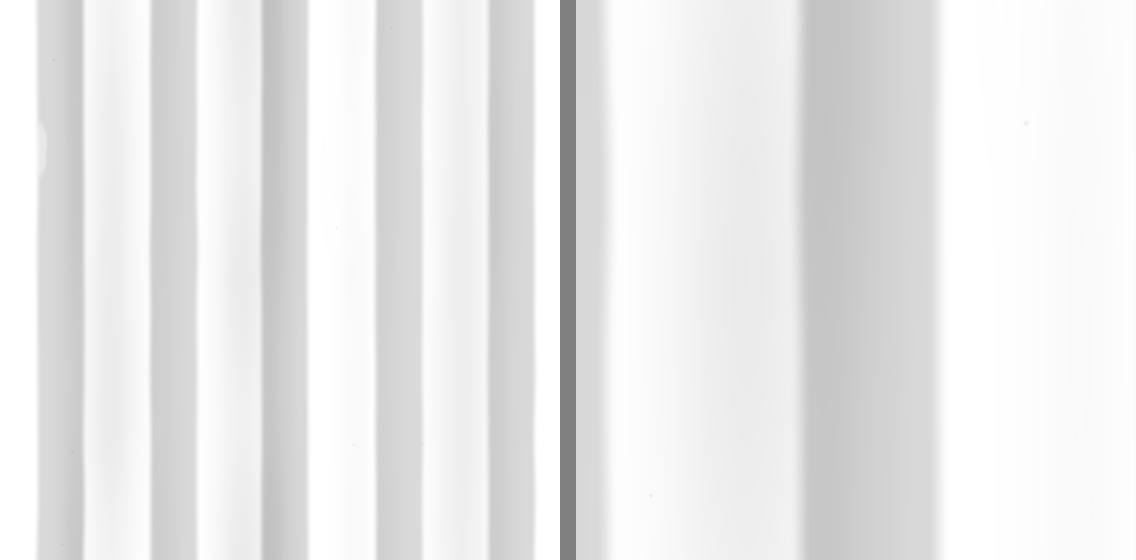
Left: the whole. Right: its middle third, enlarged.
Give the GLSL for this texture, as a Shadertoy shader.

```glsl
// Draws white fluted panelling: soft upright ridges parted by pale grey grooves.
#define REPEATS 5.0         // grooves across the canvas
#define FIRST_CENTRE 0.555  // first groove centre, in repeats
#define GROOVE_WIDTH 0.418  // groove width, in repeats
#define EDGE_SOFT 0.034     // half width of the blurred edge, in repeats
#define EDGE_WOBBLE 0.012   // waviness of the edges, in repeats
#define RIDGE_TONE 1.0
#define GROOVE_TONE 0.852
#define CHIP_TONE 0.91
#define STREAK_DEPTH 0.008
#define SPECK_DEPTH 0.07
#define SPECK_GRID 6.0

// Per repeat: shadow depth, shadow centre across the part, shadow breadth
const vec3 grooveShadow[5] = vec3[5](
    vec3(0.058, 0.88, 0.38), vec3(0.038, 0.15, 0.50), vec3(0.082, 0.16, 0.45),
    vec3(0.034, 0.10, 0.40), vec3(0.056, 0.08, 0.42));
const vec3 ridgeShadow[5] = vec3[5](
    vec3(0.064, 0.40, 0.40), vec3(0.068, 0.70, 0.42), vec3(0.020, 0.68, 0.25),
    vec3(0.064, 0.62, 0.42), vec3(0.0, 0.5, 0.4));
// Small sideways shift of each groove, in repeats
const float grooveShift[5] = float[5](-0.012, -0.004, -0.014, 0.008, 0.010);

float hash(vec2 p) {
    vec3 q = fract(vec3(p.xyx) * 0.1031);
    q += dot(q, q.yzx + 33.33);
    return fract((q.x + q.y) * q.z);
}

// Value noise that wraps after the given number of cells
float noise(vec2 p, vec2 period) {
    vec2 i = floor(p), f = fract(p);
    f = f * f * (3.0 - 2.0 * f);
    vec2 a = mod(i, period), b = mod(i + 1.0, period);
    return mix(mix(hash(a), hash(vec2(b.x, a.y)), f.x),
               mix(hash(vec2(a.x, b.y)), hash(b), f.x), f.y);
}

// Soft shadow running along a part; its depth drifts up the canvas
float shadow(vec3 profile, float across, float drift) {
    float d = (across - profile.y) / profile.z;
    return profile.x * exp(-d * d) * mix(0.8, 1.2, drift);
}

// Sparse faint dots, one possible per grid cell
float specks(vec2 uv) {
    vec2 cell = floor(uv * SPECK_GRID);
    vec2 centre = 0.15 + 0.7 * vec2(hash(cell + 11.0), hash(cell + 47.0));
    float dist = length(fract(uv * SPECK_GRID) - centre) / SPECK_GRID;
    float radius = mix(0.0015, 0.003, hash(cell + 83.0));
    return step(0.65, hash(cell + 5.0)) * (1.0 - smoothstep(0.0, radius, dist));
}

void mainImage(out vec4 fragColor, in vec2 fragCoord) {
    vec2 uv = fragCoord / iResolution.xy;
    float v = uv.x * REPEATS - FIRST_CENTRE;
    float halfWidth = 0.5 * GROOVE_WIDTH;

    // Ridges lie between groove centres
    float ridgeId = mod(floor(v), REPEATS);
    float ridgeAcross = (fract(v) - halfWidth) / (1.0 - GROOVE_WIDTH);
    float ridgeDrift = noise(vec2(ridgeId, uv.y * 4.0), vec2(REPEATS, 4.0));
    float ridge = RIDGE_TONE - shadow(ridgeShadow[int(ridgeId) % 5], ridgeAcross, ridgeDrift);

    // Grooves, with a slightly uneven outline
    float nearest = floor(v + 0.5);
    float grooveId = mod(nearest, REPEATS);
    float x = v - nearest - grooveShift[int(grooveId) % 5];
    float side = x < 0.0 ? 0.0 : 1.0;
    float wobble = noise(vec2(grooveId * 2.0 + side, uv.y * 9.0), vec2(2.0 * REPEATS, 9.0));
    float grooveDrift = noise(vec2(grooveId + 20.0, uv.y * 3.0), vec2(40.0, 3.0));
    float groove = GROOVE_TONE - shadow(grooveShadow[int(grooveId) % 5],
                                        x / GROOVE_WIDTH + 0.5, grooveDrift);

    // Pale chip on the left edge of the first groove
    vec2 chipOffset = (uv - vec2(0.073, 0.733)) / vec2(0.012, 0.052);
    chipOffset.x += 0.5 * (noise(uv.yy * 40.0, vec2(40.0)) - 0.5);
    groove = mix(groove, CHIP_TONE, 1.0 - smoothstep(0.7, 1.1, length(chipOffset)));

    float edge = abs(x) - halfWidth + EDGE_WOBBLE * (wobble - 0.5);
    float soft = max(EDGE_SOFT, REPEATS / iResolution.x);
    float inGroove = 1.0 - smoothstep(-soft, soft, edge);
    float tone = mix(ridge, groove, inGroove);

    // Fine upright streaks and scattered specks
    float streak = noise(uv * vec2(90.0, 3.0), vec2(90.0, 3.0)) - 0.5;
    tone += STREAK_DEPTH * streak * mix(0.5, 1.0, inGroove);
    tone -= SPECK_DEPTH * specks(uv);
    fragColor = vec4(vec3(clamp(tone, 0.0, 1.0)), 1.0);
}
```
